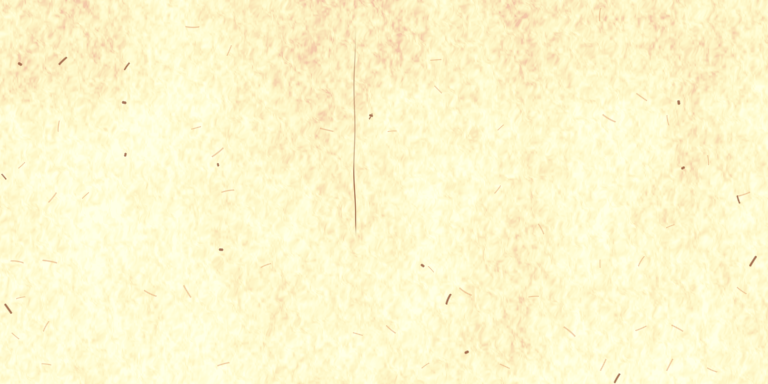
Give the GLSL for this texture, as a Shadertoy shader.

```glsl
// Aged cream paper: broad tan stains, upright fibrous grain, a thin crease
// and a few brown specks. Layered value noise sets one tone for a colour ramp;
// specks and fibres are hashed capsules, one at most per grid cell.

#define BASE_TONE 0.33
#define STAIN_AMOUNT 1.0
#define BAND_AMOUNT 0.24
#define COLUMN_AMOUNT 0.27
#define GRAIN_AMOUNT 0.75
#define FINE_AMOUNT 0.40
#define GRAIN_SCALE vec2(105.0, 68.0)
#define SPECK_COLOR vec3(0.55, 0.30, 0.20)
#define FIBRE_COLOR vec3(0.90, 0.66, 0.48)
#define CREASE_X 0.925

// Integer hash of a lattice point, 0..1
float hash(vec2 cell) {
    uvec2 q = uvec2(ivec2(cell)) * uvec2(1597u, 3812u) + uvec2(7919u, 104729u);
    uint h = (q.x ^ (q.y * 2053u)) * 747796u;
    h = (h ^ (h >> 15)) * 739981u;
    h = (h ^ (h >> 13)) * 668265u;
    h ^= h >> 16;
    return float(h & 65535u) / 65535.0;
}

float noise(vec2 p) {
    vec2 i = floor(p), f = fract(p);
    f = f * f * (3.0 - 2.0 * f);
    return mix(mix(hash(i), hash(i + vec2(1, 0)), f.x),
               mix(hash(i + vec2(0, 1)), hash(i + vec2(1, 1)), f.x), f.y);
}

float fbm(vec2 p) {
    float sum = 0.0, amp = 0.5;
    for (int i = 0; i < 4; i++) {
        sum += amp * noise(p);
        p = p * 2.03 + vec2(17.3, 9.1);
        amp *= 0.5;
    }
    return sum / 0.9375;
}

float bump(float x, float center, float width) {
    float d = (x - center) / width;
    return exp(-d * d);
}

// Coverage of sparse capsules: half length and radius in canvas heights
float flecks(vec2 p, float cellSize, float chance, float halfLength,
             float radius, float seed, float pixel) {
    vec2 cell = floor(p / cellSize);
    vec2 key = cell + seed;
    vec2 offset = vec2(hash(key + 131.0), hash(key + 277.0));
    vec2 d = p - (cell + 0.3 + 0.4 * offset) * cellSize;
    float angle = 6.2832 * hash(key + 419.0);
    vec2 axis = vec2(cos(angle), sin(angle));
    float along = dot(d, axis);
    float across = dot(d, vec2(-axis.y, axis.x));
    float size = 0.5 + 0.5 * hash(key + 601.0);
    across += 12.0 * (hash(key + 733.0) - 0.5) * along * along;
    float reach = halfLength * size;
    float dist = length(vec2(along - clamp(along, -reach, reach), across));
    float cover = 1.0 - smoothstep(-pixel, pixel, dist - radius * size);
    return cover * step(hash(key), chance);
}

// Tone 0 is the palest cream, 1 is tan
vec3 paperColor(float tone) {
    float t = clamp(tone, -0.1, 1.3);
    float deep = max(t, 0.0);
    deep *= deep * deep;
    return vec3(1.0 - 0.02 * deep,
                1.0 - 0.03 * t - 0.08 * deep,
                0.88 - 0.17 * t);
}

void mainImage(out vec4 fragColor, in vec2 fragCoord) {
    float pixel = 1.0 / iResolution.y;
    vec2 p = fragCoord * pixel;

    // Broad stains: cloudy patches, a top band and two upright columns
    vec2 warp = 0.12 * vec2(fbm(p * 5.0 + 40.0), fbm(p * 5.0 + 80.0)) - 0.06;
    vec2 q = p + warp;
    float patches = fbm(q * vec2(4.5, 2.0) + 5.0) - 0.5;
    float band = smoothstep(0.70, 0.86, q.y);
    float columns = bump(q.x, 0.88, 0.14) * smoothstep(0.15, 0.65, q.y)
                  + bump(q.x, 1.40, 0.17) * smoothstep(-0.1, 0.5, q.y);
    float tone = BASE_TONE + STAIN_AMOUNT * patches
               + BAND_AMOUNT * band + COLUMN_AMOUNT * columns * (1.0 - 0.5 * band);

    // Mottling and fibrous grain
    tone += 0.5 * (fbm(p * vec2(30.0, 16.0) + 60.0) - 0.5);
    vec2 g = p + 0.012 * (noise(p * 40.0 + 90.0) - 0.5);
    tone += GRAIN_AMOUNT * (noise(g * GRAIN_SCALE + 300.0) - 0.5);
    tone += FINE_AMOUNT * (noise(g * GRAIN_SCALE * 2.1 + 700.0) - 0.5);
    vec3 color = paperColor(tone);

    // Crease: faint above, firm in its lower part
    float sway = 0.008 * (noise(vec2(7.0, p.y * 9.0)) - 0.5);
    float creaseDist = abs(p.x - CREASE_X - sway);
    float firm = smoothstep(0.38, 0.43, p.y) * (1.0 - smoothstep(0.54, 0.62, p.y));
    float faint = smoothstep(0.4, 0.5, p.y) * (1.0 - smoothstep(0.8, 0.95, p.y));
    float crease = (1.0 - smoothstep(0.0, 0.001 + pixel, creaseDist))
                 * max(0.65 * firm, 0.35 * faint);
    color = mix(color, SPECK_COLOR, crease);

    // Pale fibres and brown specks
    float fibres = flecks(p, 0.09, 0.20, 0.018, 0.0018, 1000.0, pixel);
    float specks = max(flecks(p, 0.13, 0.10, 0.003, 0.0042, 2000.0, pixel),
                       flecks(p + 0.05, 0.16, 0.07, 0.013, 0.0026, 3000.0, pixel));
    color = mix(color, FIBRE_COLOR, 0.6 * fibres);
    color = mix(color, SPECK_COLOR, 0.8 * specks);

    fragColor = vec4(clamp(color, 0.0, 1.0), 1.0);
}
```
